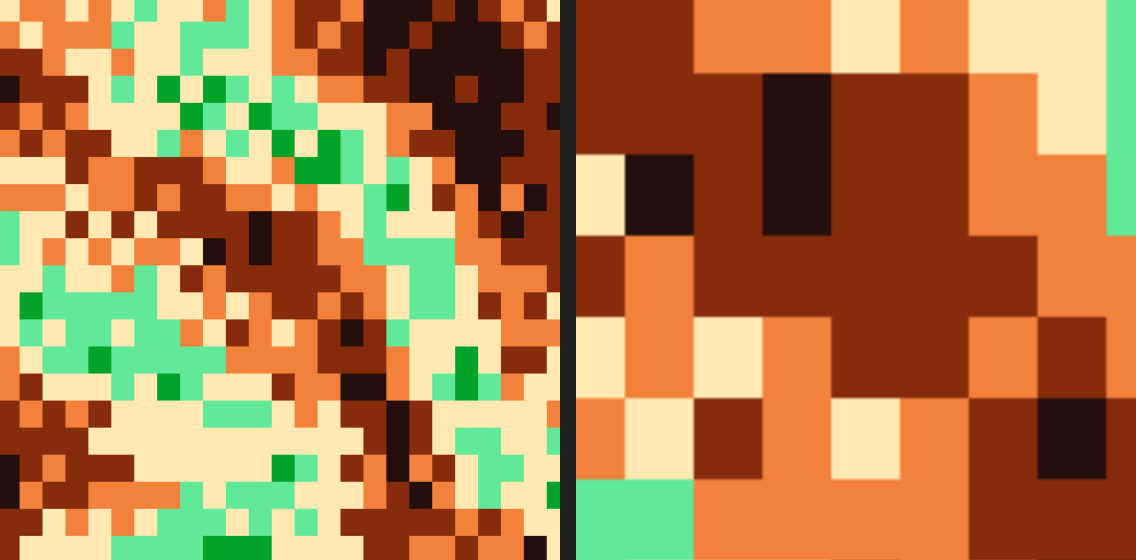
Left: the whole. Right: its middle third, enlarged.
A three.js fragment shader for this texture:

```glsl
// Blocky terrain mosaic: six flat colours in ragged diagonal bands of oblong cells.
#define GRID vec2(24.43, 20.69)     // cells across and up
#define GRID_SHIFT vec2(0.035, 0.043)
#define EDGE 0.002                  // width of the soft cell border
#define BANDS 1.33                  // diagonal bands per unit
#define BAND_CREST 0.9              // x + y on the main dark ridge
#define WARP 1.5                    // bending of the bands, in radians
#define CLUMPS 0.7                  // strength of mid-size patches
#define JITTER 0.7                  // strength of single-cell speckle
#define TILT 0.3                    // darker towards the right

varying vec2 vUv;

float hash(vec2 p) {
  return fract(sin(dot(p, vec2(127.1, 311.7))) * 43758.5453);
}

// Smooth value noise from -1 to 1
float valueNoise(vec2 p) {
  vec2 i = floor(p);
  vec2 f = fract(p);
  f = f * f * (3.0 - 2.0 * f);
  float low = mix(hash(i), hash(i + vec2(1.0, 0.0)), f.x);
  float high = mix(hash(i + vec2(0.0, 1.0)), hash(i + vec2(1.0, 1.0)), f.x);
  return 2.0 * mix(low, high, f.y) - 1.0;
}

// Height of one cell: warped diagonal wave, stretched clumps and speckle
float cellHeight(vec2 cell) {
  vec2 p = (cell + 0.5) / GRID + GRID_SHIFT;
  vec2 diagonal = vec2(p.x + p.y, p.x - p.y);
  float phase = 6.2832 * BANDS * (diagonal.x - BAND_CREST);
  float wave = cos(phase + WARP * valueNoise(p * 3.0 + 7.3));
  float clumps = valueNoise(diagonal * vec2(6.5, 3.5) + 21.7);
  float speckle = 2.0 * hash(cell + 53.0) - 1.0;
  return wave + CLUMPS * clumps + JITTER * speckle + TILT * (p.x - 0.5);
}

// Colour steps from low to high
vec3 terrainColor(float height) {
  vec3 deepGreen = vec3(0.01, 0.64, 0.16);
  vec3 mint = vec3(0.38, 0.91, 0.60);
  vec3 cream = vec3(1.00, 0.91, 0.70);
  vec3 orange = vec3(0.95, 0.51, 0.23);
  vec3 brown = vec3(0.53, 0.17, 0.05);
  vec3 nearBlack = vec3(0.14, 0.06, 0.05);
  vec3 color = mix(deepGreen, mint, step(-1.4, height));
  color = mix(color, cream, step(-0.75, height));
  color = mix(color, orange, step(0.05, height));
  color = mix(color, brown, step(0.6, height));
  return mix(color, nearBlack, step(1.4, height));
}

vec3 cellColor(vec2 cell) {
  return terrainColor(cellHeight(cell));
}

void main() {
  // Blend the four nearest cells over a thin border only
  vec2 g = (vUv - GRID_SHIFT) * GRID - 0.5;
  vec2 cell = floor(g);
  vec2 blend = clamp((fract(g) - 0.5) / (EDGE * GRID) + 0.5, 0.0, 1.0);
  vec3 lower = mix(cellColor(cell), cellColor(cell + vec2(1.0, 0.0)), blend.x);
  vec3 upper = mix(cellColor(cell + vec2(0.0, 1.0)), cellColor(cell + vec2(1.0, 1.0)), blend.x);
  gl_FragColor = vec4(mix(lower, upper, blend.y), 1.0);
}
```
